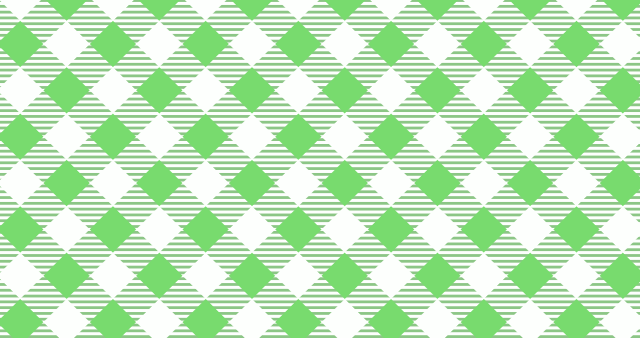
A WebGL 2 fragment shader for this pattern:

```glsl
#version 300 es
precision highp float;

uniform vec2 u_resolution;
out vec4 fragColor;

// Lengths are fractions of the canvas width
const float PERIOD = 0.14486;                // spacing of solid diamonds in a row
const vec2 DIAMOND_CENTRE = vec2(0.0316, 0.0248);

// Proportions within one period
const float BAND_HALF_WIDTH = 0.25;
const float STRIPES_PER_PERIOD = 16.0;
const float STRIPE_DUTY = 0.48;              // inked share of each stripe step

const vec3 PAPER = vec3(0.993, 1.0, 0.992);
const vec3 SOLID_GREEN = vec3(0.47, 0.86, 0.43);
const vec3 STRIPE_GREEN = vec3(0.55, 0.775, 0.525);

// Distance to the nearest whole number
float distanceToInteger(float x) {
    return abs(fract(x + 0.5) - 0.5);
}

// Coverage of the inside (negative side) of an edge, smoothed over one pixel
float coverage(float signedDistance, float pixel) {
    return clamp(0.5 - signedDistance / pixel, 0.0, 1.0);
}

// Diagonal band; coord is x + y or x - y, so its gradient is sqrt(2)
float diagonalBand(float coord, float pixel) {
    float edge = distanceToInteger(coord) - BAND_HALF_WIDTH;
    return coverage(edge * inversesqrt(2.0), pixel);
}

// Fine horizontal lines, with a gap centred on each diamond row
float horizontalStripes(float y, float pixel) {
    float fromCentre = distanceToInteger(y * STRIPES_PER_PERIOD + 0.5);
    return coverage((fromCentre - 0.5 * STRIPE_DUTY) / STRIPES_PER_PERIOD, pixel);
}

void main() {
    vec2 p = (gl_FragCoord.xy / u_resolution.x - DIAMOND_CENTRE) / PERIOD;
    float pixel = 1.0 / (u_resolution.x * PERIOD);

    // Two crossing sets of diagonal bands
    float rising = diagonalBand(p.x - p.y, pixel);
    float falling = diagonalBand(p.x + p.y, pixel);

    // Both bands: solid; one band: striped; neither: paper
    float solid = rising * falling;
    float striped = rising + falling - 2.0 * solid;

    vec3 stripeColor = mix(PAPER, STRIPE_GREEN, horizontalStripes(p.y, pixel));
    vec3 color = PAPER * (1.0 - solid - striped)
               + stripeColor * striped
               + SOLID_GREEN * solid;
    fragColor = vec4(color, 1.0);
}
```
